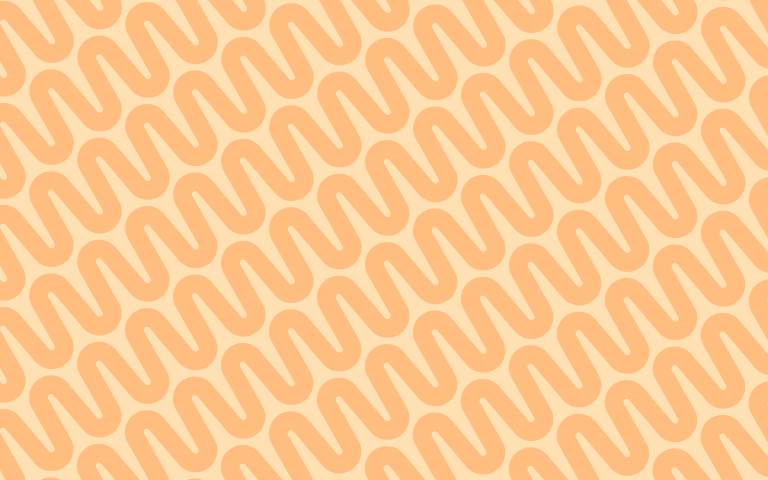
This pattern is drawn by a WebGL 2 fragment shader. Its source:

```glsl
#version 300 es
precision highp float;

uniform vec2 u_resolution;
out vec4 fragColor;

// Distance to the centre line of one wave made of round bends and straight legs
float waveDistance(vec2 p, float period, float bendHeight, float bendRadius) {
  // Mirror at crests and troughs, leaving a single leg through the origin
  p.x = abs(mod(p.x + 0.75 * period, period) - 0.5 * period) - 0.25 * period;

  vec2 crest = vec2(-0.25 * period, bendHeight);
  float legHalf = sqrt(dot(crest, crest) - bendRadius * bendRadius);
  float tilt = atan(-crest.x, crest.y) - atan(bendRadius, legHalf);
  vec2 along = vec2(-sin(tilt), cos(tilt));
  vec2 across = vec2(along.y, -along.x);

  // Half-turn symmetry: keep only the crest end of the leg
  if (dot(p, along) < 0.0) p = -p;
  return dot(p, along) < legHalf
    ? abs(dot(p, across))
    : abs(length(p - crest) - bendRadius);
}

void main() {
  // Canvas heights, centred, then turned to follow the waves
  vec2 p = (gl_FragCoord.xy - 0.5 * u_resolution) / u_resolution.y;
  p -= vec2(-0.0431, 0.0735);
  float angle = radians(35.0);
  vec2 heading = vec2(cos(angle), sin(angle));
  p = vec2(dot(p, heading), dot(p, vec2(-heading.y, heading.x)));

  // Neighbouring rows interlock, so take the nearest of three
  float rowPitch = 0.174;
  p.y -= rowPitch * round(p.y / rowPitch);
  float d = 1.0;
  for (int row = -1; row <= 1; row++) {
    vec2 q = p - vec2(0.0, float(row) * rowPitch);
    d = min(d, waveDistance(q, 0.1221, 0.0446, 0.0262));
  }

  // Thick stroke with a one-pixel soft edge
  float stroke = clamp((0.0195 - d) * u_resolution.y + 0.5, 0.0, 1.0);
  vec3 cream = vec3(1.0, 0.88, 0.70);
  vec3 apricot = vec3(1.0, 0.74, 0.50);
  fragColor = vec4(mix(cream, apricot, stroke), 1.0);
}
```
